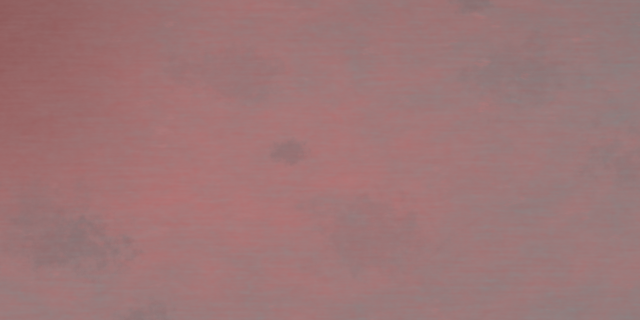
Write a WebGL 1 fragment shader that draws this texture.

```glsl
precision highp float;
// Weathered plaster wall: dusty red paint fading to warm grey on the right.
// Layered gradient noise mixes the two paints, with cloudy wear, ragged stains,
// fine horizontal brush streaks and a darker red upper left corner.

#define RED_PAINT vec3(0.688, 0.462, 0.464)
#define GREY_PAINT vec3(0.560, 0.486, 0.488)
#define DARK_RED vec3(0.565, 0.355, 0.355)
#define STAIN_GREY vec3(0.450, 0.415, 0.425)
#define CLOUD_WEAR 0.60
#define SCUFF_WEAR 0.60
#define STREAK_WEAR 0.24
#define GRAIN_WEAR 0.42
#define STAIN_STRENGTH 0.42
#define STAIN_COUNT 9

uniform vec2 u_resolution;

vec2 hash2(vec2 p) {
  vec3 q = fract(p.xyx * vec3(0.1031, 0.1030, 0.0973));
  q += dot(q, q.yzx + 33.33);
  return fract((q.xx + q.yz) * q.zy);
}

// Gradient noise, roughly -0.7 to 0.7
float noise(vec2 p) {
  vec2 cell = floor(p);
  vec2 f = p - cell;
  vec2 w = f * f * f * (f * (f * 6.0 - 15.0) + 10.0);
  vec2 e = vec2(0.0, 1.0);
  cell += 50.0;
  float a = dot(hash2(cell) * 2.0 - 1.0, f);
  float b = dot(hash2(cell + e.yx) * 2.0 - 1.0, f - e.yx);
  float c = dot(hash2(cell + e.xy) * 2.0 - 1.0, f - e.xy);
  float d = dot(hash2(cell + e.yy) * 2.0 - 1.0, f - e.yy);
  return mix(mix(a, b, w.x), mix(c, d, w.x), w.y);
}

float fbm(vec2 p) {
  float sum = 0.0;
  float amplitude = 0.5;
  for (int i = 0; i < 5; i++) {
    sum += amplitude * noise(p);
    p = mat2(1.6, 1.2, -1.2, 1.6) * p + 7.3;
    amplitude *= 0.6;
  }
  return sum;
}

// Soft blots of varied size, with edges torn by noise
float stains(vec2 p) {
  float ragged = fbm(p * 7.0 + 3.0);
  float speckle = fbm(p * 30.0 + 11.0);
  float sum = 0.0;
  for (int i = 0; i < STAIN_COUNT; i++) {
    float n = float(i);
    vec2 centre = fract(vec2(0.065, 0.28) + n * vec2(0.382, 0.245)) * vec2(2.0, 1.0);
    vec2 kind = hash2(vec2(n + 3.0, 17.0));
    float radius = mix(0.03, 0.17, kind.x * kind.x);
    float reach = length((p - centre) * vec2(0.75, 1.15)) / radius;
    float body = 1.0 - smoothstep(0.2, 1.5, reach + ragged * 2.6 + speckle * 1.6);
    sum += body * mix(0.8, 0.4, smoothstep(0.04, 0.12, radius));
  }
  return min(sum, 1.0);
}

void main() {
  vec2 p = gl_FragCoord.xy / u_resolution.y;
  p.x *= 2.0 * u_resolution.y / u_resolution.x;

  // Wear at several scales, stretched along the brush direction
  vec2 warp = 0.12 * vec2(noise(p * 3.0), noise(p * 3.0 + 19.0));
  float clouds = fbm((p + warp) * vec2(2.2, 3.4) + 5.0);
  float scuffs = fbm((p + warp) * vec2(7.0, 12.0) + 31.0);
  float streaks = noise(p * vec2(5.0, 75.0)) + 0.7 * noise(p * vec2(14.0, 115.0) + 9.0);
  float grain = fbm(p * vec2(34.0, 52.0) + 2.0);

  // Broad drift from red to grey: right side, lower left corner and top edge
  float grey = 0.24 + 0.46 * smoothstep(0.75, 2.0, p.x);
  grey += 0.34 * (1.0 - smoothstep(0.0, 0.42, p.y + 0.12 * p.x));
  grey += 0.15 * smoothstep(0.65, 1.0, p.y);
  grey += CLOUD_WEAR * clouds + SCUFF_WEAR * scuffs;
  grey += STREAK_WEAR * streaks * (0.8 + clouds) + GRAIN_WEAR * grain;
  vec3 color = mix(RED_PAINT, GREY_PAINT, clamp(grey, -0.1, 1.1));

  // Dark red shade in the upper left
  float shade = (1.0 - smoothstep(-0.15, 0.75, p.x)) * smoothstep(0.10, 0.85, p.y);
  color = mix(color, DARK_RED + 0.05 * scuffs, 0.80 * shade);
  color *= 1.0 - 0.03 * smoothstep(0.7, 1.0, p.y);

  // Stains, then faint pink scrapes where the paint shows through
  color = mix(color, STAIN_GREY, STAIN_STRENGTH * stains(p));
  float scrape = smoothstep(0.16, 0.40, fbm(p * vec2(9.0, 20.0) + 47.0));
  color = mix(color, RED_PAINT * 1.03, 0.45 * scrape * (1.0 - shade));

  color += 0.016 * streaks + 0.030 * grain;
  gl_FragColor = vec4(color, 1.0);
}
```
